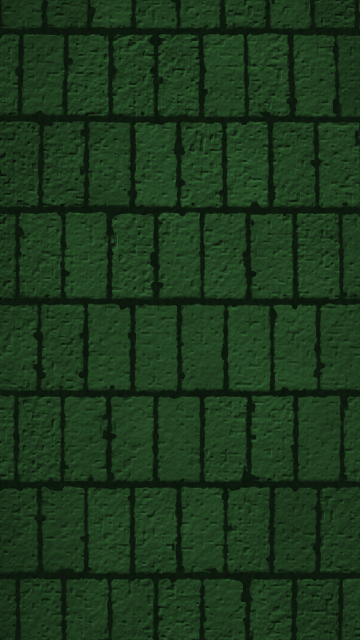
A Shadertoy shader for this texture:

```glsl
// A dark green wall of upright rough blocks, seven courses tall, in running bond.
// Each block is a rounded box with a noisy, chipped outline; its pitted surface
// is lit from the upper left by the slope of layered value noise.

float hash(vec2 p) {
    vec3 q = fract(p.xyx * 0.1031);
    q += dot(q, q.yzx + 33.33);
    return fract((q.x + q.y) * q.z);
}

float noise(vec2 p) {
    vec2 i = floor(p), f = fract(p);
    f = f * f * (3.0 - 2.0 * f);
    return mix(mix(hash(i), hash(i + vec2(1, 0)), f.x),
               mix(hash(i + vec2(0, 1)), hash(i + vec2(1, 1)), f.x), f.y);
}

float relief(vec2 p) {
    float h = 0.45 * noise(p * vec2(14, 18))
            + 0.35 * noise(p * vec2(27, 34) + 17.0)
            + 0.20 * noise(p * 57.0 + 41.0);
    // Sunken pits
    return h - 0.4 * smoothstep(0.68, 0.9, noise(p * vec2(19, 25) + 73.0));
}

float roundedBox(vec2 p, vec2 halfSize, float radius) {
    vec2 q = abs(p) - halfSize + radius;
    return length(max(q, 0.0)) + min(max(q.x, q.y), 0.0) - radius;
}

void mainImage(out vec4 fragColor, in vec2 fragCoord) {
    vec2 uv = fragCoord / iResolution.xy;
    vec2 p = 7.0 * fragCoord / iResolution.y;   // one unit per course
    float pixel = 7.0 / iResolution.y;

    // Courses, narrowing slightly towards the top of the wall
    float y = p.y - 0.70 + 0.05 * smoothstep(5.5, 6.8, p.y)
            + 0.016 * (noise(p * vec2(1.3, 0.7)) - 0.5);
    float row = floor(y);
    float pitch = 0.5096 - 0.0011 * (p.y - 2.5) * (p.y - 2.5);
    float x = (p.x - 1.705) / pitch + 0.5 * mod(row + 1.0, 2.0);
    vec2 id = vec2(floor(x), row) + 20.0;
    float tone = hash(id);

    // Block outline with small shifts, ragged edges and occasional chips
    vec2 local = vec2((fract(x) - 0.5) * pitch, fract(y) - 0.5);
    local += 0.012 * (vec2(hash(id + 31.0), hash(id + 57.0)) - 0.5);
    float d = roundedBox(local, vec2(0.5 * pitch - 0.025, 0.464), 0.025);
    d += 0.018 * (noise(p * 13.0) - 0.5) + 0.018 * (noise(p * 34.0) - 0.5);
    d += 0.05 * smoothstep(0.76, 0.95, noise(p * 9.0 + 5.0));
    float block = 1.0 - smoothstep(-pixel, pixel, d);

    // Surface light, coarser on some blocks and smoother towards the middle
    float slope = relief(p) - relief(p + vec2(-0.012, 0.020));
    float rough = mix(0.65, 1.15, hash(id + 83.0))
                * mix(0.8, 1.15, smoothstep(0.2, 0.55, length(uv - vec2(0.65, 0.4))));
    float light = 1.0 + clamp(0.9 * rough * slope, -0.5, 0.35);
    light += 0.10 * (tone - 0.5) + 0.14 * (noise(p * 2.5 + 9.0) - 0.5);
    light -= 0.12 * smoothstep(0.74, 0.9, noise(p * vec2(19, 25) + 73.0));

    // Rim: bright upper edge, shaded lower edge
    float rim = smoothstep(-0.035, -0.005, d);
    light += rim * (0.16 * smoothstep(0.38, 0.46, local.y)
                  - 0.22 * smoothstep(0.38, 0.46, -local.y) - 0.05);

    // Gentle darkening away from the centre
    vec2 away = (uv - vec2(0.55, 0.52)) * vec2(1.0, 0.9);
    float vignette = 1.0 - 0.62 * dot(away, away);

    vec3 blockColor = vec3(0.140, 0.272, 0.138) * light * vignette;
    vec3 mortarColor = vec3(0.048, 0.096, 0.050) * (0.85 + 0.3 * noise(p * 30.0));
    fragColor = vec4(mix(mortarColor, blockColor, block), 1.0);
}
```
